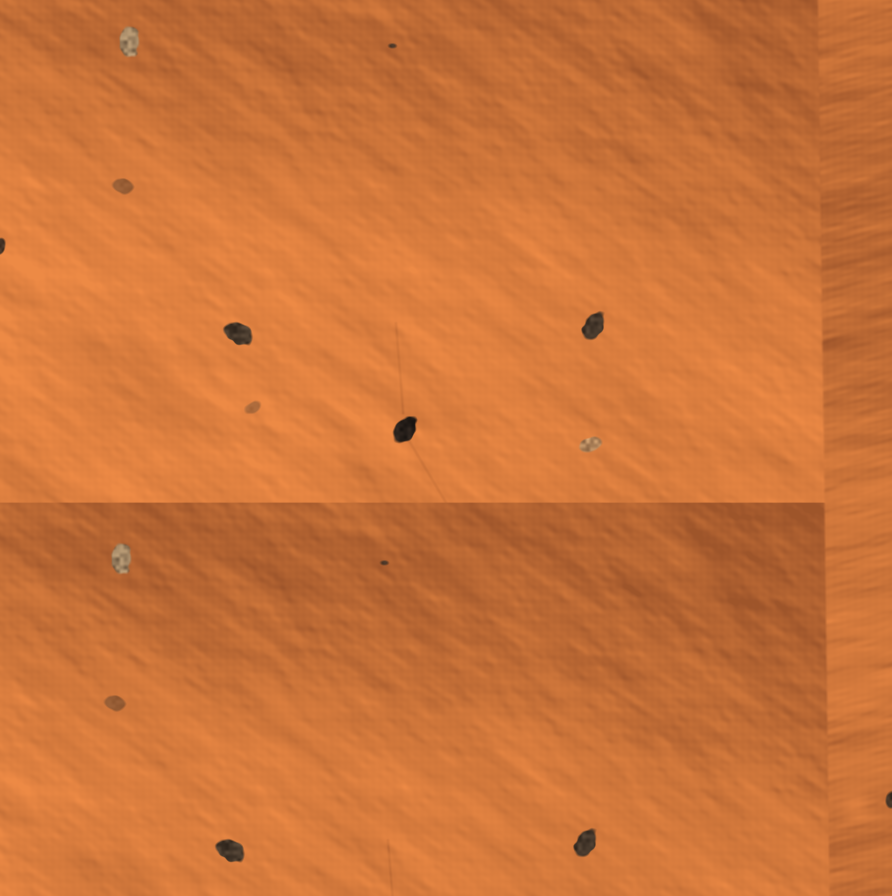
A Shadertoy shader for this texture:

```glsl
// Orange cloth-like sheet with scattered seeds, repeated down the canvas with a hard seam
// and a small sideways drift, plus a streaky strip along the right edge.
// Relief is slanted fractal noise lit from the lower left, over a fine weave.

const float ROW_HEIGHT = 0.577;      // vertical period of the sheet
const float ROW_DRIFT = 0.009;       // leftward shift of each lower row
const float ROW_SEAM = 0.439;        // base of the top row
const float STRIP_LEFT = 0.930;      // strip edge at the bottom
const float STRIP_LEAN = 0.013;      // leftward lean of that edge by the top
const float ROW_DIM = 0.12;          // darkening of each lower row
const float RELIEF_GAIN = 3.6;
const float RELIEF_STEP = 0.004;
const float WEAVE_COUNT = 128.0;
const float WEAVE_DEPTH = 0.035;
const vec2 LIGHT = vec2(-0.5, -0.86);
const vec2 SHEET_GRAIN = vec2(9.0, 18.0);
const vec2 STRIP_GRAIN = vec2(6.0, 26.0);
const vec3 SHADOW = vec3(0.66, 0.36, 0.18);
const vec3 MIDTONE = vec3(0.80, 0.455, 0.225);
const vec3 BRIGHT = vec3(0.90, 0.52, 0.26);
const vec3 SEED_DARK = vec3(0.15, 0.12, 0.10);
const vec3 SEED_PALE = vec3(0.62, 0.55, 0.43);

// Seeds and dents: centre, long radius, angle
const int MARKS = 9;
const vec4 MARK_SHAPE[MARKS] = vec4[](
    vec4(0.145, 0.514, 0.017, 1.55), vec4(0.440, 0.510, 0.004, 0.0),
    vec4(0.000, 0.286, 0.009, 1.2),  vec4(0.267, 0.189, 0.017, -0.5),
    vec4(0.666, 0.198, 0.016, 1.0),  vec4(0.454, 0.081, 0.016, 0.9),
    vec4(0.662, 0.065, 0.012, 0.3),  vec4(0.283, 0.106, 0.009, 0.6),
    vec4(0.137, 0.353, 0.012, -0.3));
// Paleness and opacity of each mark
const vec2 MARK_TONE[MARKS] = vec2[](
    vec2(0.85, 0.85), vec2(0.1, 0.85), vec2(0.1, 0.9), vec2(0.2, 0.95),
    vec2(0.15, 0.95), vec2(0.0, 1.0), vec2(1.0, 0.65), vec2(0.2, 0.35),
    vec2(0.15, 0.4));

float hash(vec2 p) {
    vec3 q = fract(vec3(p.xyx) * 0.1031);
    q += dot(q, q.yzx + 33.33);
    return fract((q.x + q.y) * q.z);
}

float noise(vec2 p) {
    vec2 i = floor(p), f = fract(p);
    f = f * f * (3.0 - 2.0 * f);
    return mix(mix(hash(i), hash(i + vec2(1, 0)), f.x),
               mix(hash(i + vec2(0, 1)), hash(i + vec2(1, 1)), f.x), f.y);
}

// Fractal height, stretched along a downward slope
float height(vec2 p, vec2 grain, float slope) {
    vec2 along = vec2(cos(slope), -sin(slope));
    vec2 q = vec2(dot(p, along), dot(p, vec2(-along.y, along.x))) * grain + 40.0;
    float sum = 0.0, amp = 0.5;
    for (int i = 0; i < 4; i++) {
        sum += amp * noise(q);
        q = q * 2.03 + 17.0;
        amp *= 0.5;
    }
    return sum;
}

float relief(vec2 p, vec2 grain, float slope) {
    float drop = height(p, grain, slope) - height(p + LIGHT * RELIEF_STEP, grain, slope);
    vec2 weave = sin(6.2832 * WEAVE_COUNT * p);
    return RELIEF_GAIN * drop + 0.5 * WEAVE_DEPTH * (weave.x + weave.y);
}

vec3 clothColour(float t) {
    vec3 low = mix(SHADOW, MIDTONE, clamp(t * 2.0, -0.3, 1.0));
    return mix(low, BRIGHT, clamp(t * 2.0 - 1.0, 0.0, 1.3));
}

float segment(vec2 p, vec2 a, vec2 b) {
    vec2 d = b - a;
    return length(p - a - d * clamp(dot(p - a, d) / dot(d, d), 0.0, 1.0));
}

// Speckled ellipse with a soft edge
vec3 addMark(vec3 base, vec2 p, vec4 shape, vec2 tone) {
    vec2 d = p - shape.xy;
    float c = cos(shape.w), s = sin(shape.w);
    d = vec2(c * d.x + s * d.y, 1.5 * (c * d.y - s * d.x));
    float edge = length(d) - shape.z * (0.85 + 0.3 * noise(p * 150.0));
    vec3 tint = mix(SEED_DARK, SEED_PALE, tone.x) * (0.6 + 0.8 * noise(p * 220.0));
    float soft = max(0.0022, 1.0 / iResolution.y);
    return mix(base, tint, tone.y * (1.0 - smoothstep(-soft, soft, edge)));
}

vec3 sheet(vec2 p, float row) {
    float dusk = smoothstep(0.3, 1.0, p.y / ROW_HEIGHT + 0.25 * (p.x - 0.5));
    float t = 0.87 - 0.6 * dusk - 0.12 * p.x - ROW_DIM * row;
    t += relief(p, SHEET_GRAIN, 0.6) + 0.25 * (noise(p * 7.0) - 0.5);
    // Creases running into and out of the darkest seed
    float crease = min(segment(p, vec2(0.444, 0.20), vec2(0.452, 0.10)),
                       segment(p, vec2(0.458, 0.07), vec2(0.50, 0.0)));
    t -= 0.25 * (1.0 - smoothstep(0.0, 0.003, crease));
    vec3 colour = clothColour(t);
    for (int i = 0; i < MARKS; i++) colour = addMark(colour, p, MARK_SHAPE[i], MARK_TONE[i]);
    return colour;
}

vec3 strip(vec2 p) {
    float t = 0.42 - 0.17 * cos(6.2832 * (p.y - 0.75) / 0.9) + relief(p, STRIP_GRAIN, -0.25);
    t += 0.4 * exp(-dot(p - vec2(0.96, 0.10), p - vec2(0.96, 0.10)) / 0.0002);
    return addMark(clothColour(t), p, vec4(1.0, 0.108, 0.010, 1.2), vec2(0.1, 0.9));
}

void mainImage(out vec4 fragColor, in vec2 fragCoord) {
    vec2 p = fragCoord / iResolution.xy;
    float soft = 1.0 / iResolution.y;
    vec3 colour = vec3(0.0);
    // Rows from the top down, each covering what lies below its seam
    for (int i = 0; i < 2; i++) {
        float row = float(i);
        vec2 local = p + vec2(ROW_DRIFT, ROW_HEIGHT) * row - vec2(0.0, ROW_SEAM);
        float cover = 1.0 - smoothstep(-soft, soft, local.y - ROW_HEIGHT);
        colour = mix(colour, sheet(local, row), cover);
    }
    float stripEdge = p.x - STRIP_LEFT + STRIP_LEAN * p.y;
    colour = mix(colour, strip(p), smoothstep(-2.0 * soft, 2.0 * soft, stripEdge));
    fragColor = vec4(colour, 1.0);
}
```
